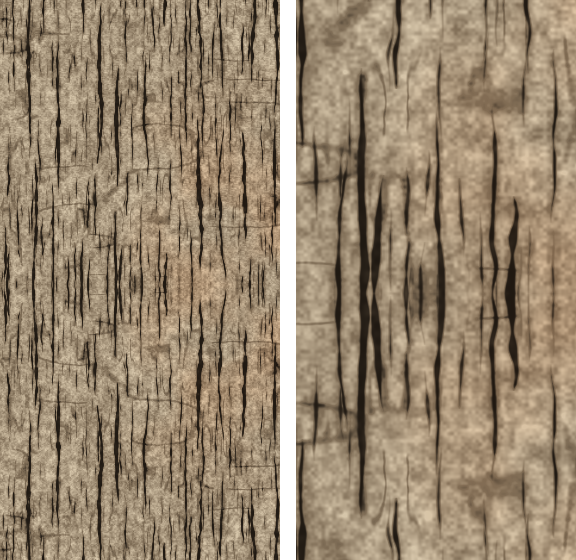
Left, the full canvas; right, a detail of the centre.
Reproduce this texture procedurally as a WebGL 1 fragment shader.

```glsl
precision highp float;
// Weathered tree bark: mirrored vertical fissures over a crinkled, grainy surface.

uniform vec2 u_resolution;

#define MIRROR_Y 0.984      // height of the horizontal mirror line
#define BASE_TONE 0.675     // average brightness of the surface
#define GRAIN 0.29          // contrast of the fine grain
#define FLAKES 0.20         // contrast of the flaky patches
#define FISSURE_WIDTH 0.0085
#define WANDER 0.022        // sideways drift of the fissures
#define EDGE 0.0040         // softness of fissure edges
#define WARMTH 0.8          // strength of the rusty patches

const vec3 DARK = vec3(0.12, 0.095, 0.07);
const vec3 BROWN = vec3(0.50, 0.43, 0.345);
const vec3 PALE = vec3(0.84, 0.775, 0.675);

float hash(vec2 p) {
  return fract(sin(dot(p, vec2(127.1, 311.7))) * 43758.5453);
}

float noise(vec2 p) {
  vec2 i = floor(p);
  vec2 f = fract(p);
  f = f * f * (3.0 - 2.0 * f);
  float low = mix(hash(i), hash(i + vec2(1.0, 0.0)), f.x);
  float high = mix(hash(i + vec2(0.0, 1.0)), hash(i + 1.0), f.x);
  return mix(low, high, f.y);
}

float fbm(vec2 p) {
  float sum = 0.0;
  float weight = 0.5;
  for (int i = 0; i < 4; i++) {
    sum += weight * noise(p);
    p = p * 2.03 + 17.3;
    weight *= 0.5;
  }
  return sum / 0.9375;
}

// Tapered, ragged vertical cracks: x is the core, y the soft shade around it.
vec2 fissures(vec2 p, float columns, float rows, float halfWidth, float density, float seed) {
  vec2 result = vec2(0.0);
  for (int i = -1; i <= 1; i++) {
    float column = floor(p.x * columns) + float(i);
    vec2 key = vec2(column, seed);
    float y = p.y * rows + hash(key) * 7.0;
    vec2 cell = vec2(column + seed * 3.7, floor(y));
    float present = step(hash(cell + 5.1), density);
    float span = mix(0.55, 1.0, hash(cell + 9.4));
    float taper = sqrt(max(0.0, 1.0 - abs(2.0 * fract(y) - 1.0) / span));

    float center = (column + 0.2 + 0.6 * hash(cell + 2.3)) / columns;
    float drift = noise(vec2(p.y * 5.0, column * 3.1 + seed)) - 0.5;
    float jag = noise(vec2(p.y * 32.0, column * 5.7 + seed)) - 0.5;
    center += WANDER * min(1.0, 18.0 / columns) * drift + 0.006 * jag;

    float ragged = 0.35 + noise(vec2(p.y * 45.0, column * 2.9 + seed));
    float width = halfWidth * taper * ragged * mix(0.5, 1.1, hash(cell + 7.7));
    float d = abs(p.x - center) - width;
    float visible = present * min(1.0, 2.5 * width / EDGE);
    float core = visible * (1.0 - smoothstep(-0.5 * EDGE, 0.5 * EDGE, d));
    float shade = visible * (1.0 - smoothstep(0.0, 2.5 * EDGE, d));
    result = max(result, vec2(core, shade));
  }
  return result;
}

// Thin line along the middle contour of a noise field.
float crease(vec2 p, float thickness) {
  return 1.0 - smoothstep(0.0, thickness, abs(noise(p) - 0.5));
}

void main() {
  vec2 uv = gl_FragCoord.xy / u_resolution.x;
  vec2 p = vec2(uv.x, abs(uv.y - MIRROR_Y));
  vec2 bent = p + 0.012 * (vec2(fbm(p * 18.0), fbm(p * 18.0 + 40.0)) - 0.5);

  // Surface: broad patches, flakes and fibrous grain
  float patches = fbm(p * vec2(9.0, 6.0));
  float flakes = fbm(bent * vec2(34.0, 42.0));
  float fibres = noise(bent * vec2(95.0, 38.0) + 8.0);
  float grain = noise(bent * vec2(130.0, 120.0));
  float speck = noise(uv * 235.0);
  float tone = BASE_TONE + 0.12 * (patches - 0.5) + FLAKES * (flakes - 0.5);
  tone += GRAIN * (0.55 * grain + 0.35 * fibres + 0.5 * speck - 0.7);

  // Creases: wavy cross lines and short upright nicks
  float broken = smoothstep(0.45, 0.65, noise(bent * vec2(14.0, 11.0) + 3.0));
  float cross = crease(bent * vec2(3.5, 13.0) + 21.0, 0.045) * broken;
  float nicks = crease(bent * vec2(42.0, 9.0) + 60.0, 0.10);
  nicks *= smoothstep(0.5, 0.7, noise(bent * vec2(20.0, 24.0) + 31.0));
  tone -= 0.20 * cross + 0.20 * nicks;

  // Fissures from long and deep to short and fine
  vec2 cracks = fissures(p, 13.0, 1.7, FISSURE_WIDTH, 0.68, 1.0);
  cracks = max(cracks, fissures(p, 24.0, 3.6, FISSURE_WIDTH * 0.50, 0.60, 2.0));
  cracks = max(cracks, fissures(p, 46.0, 8.5, FISSURE_WIDTH * 0.28, 0.50, 3.0) * 0.85);
  tone -= 0.11 * cracks.y;
  tone = mix(tone, 0.13 + 0.16 * fibres * grain, cracks.x);

  // Colour: brightness ramp with rusty patches on the right
  vec3 color = mix(DARK, BROWN, smoothstep(0.0, 1.0, clamp((tone - 0.12) / 0.38, 0.0, 1.0)));
  color = mix(color, PALE, clamp((tone - 0.50) / 0.34, 0.0, 1.0));
  float rust = smoothstep(0.35, 0.75, fbm(p * vec2(4.0, 5.0) + 12.0));
  rust *= WARMTH * smoothstep(0.3, 0.7, uv.x) * (1.0 - smoothstep(0.2, 0.9, p.y));
  color *= mix(vec3(1.0, 1.0, 0.985), vec3(1.05, 0.97, 0.90), rust);
  gl_FragColor = vec4(color, 1.0);
}
```
